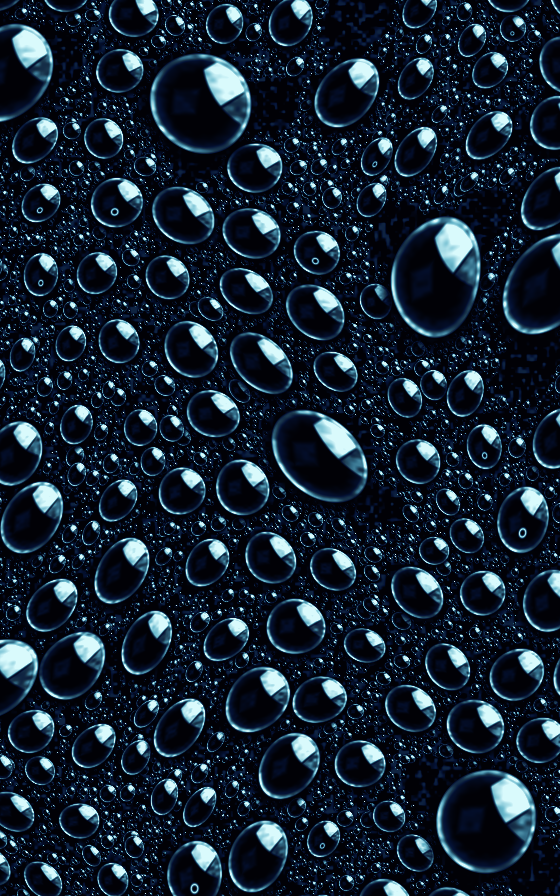
A Shadertoy shader for this texture:

```glsl
// Dark glossy water drops of many sizes on black glass, lit by a window at the upper right.

const int LAYERS = 6;
// Per layer: cells across the canvas, smallest and largest radius in cells, share of filled cells
const vec4 LAYER[LAYERS] = vec4[](
    vec4(3.1, 0.22, 0.34, 0.30),
    vec4(7.9, 0.25, 0.46, 0.95),
    vec4(13.0, 0.18, 0.40, 0.60),
    vec4(25.0, 0.17, 0.43, 0.60),
    vec4(46.0, 0.15, 0.42, 0.68),
    vec4(90.0, 0.18, 0.45, 0.72));

struct Drop { vec2 q; vec2 centre; float radius; float seed; };

vec3 hash3(vec3 p) {
    p = fract(p * vec3(0.1031, 0.1030, 0.0973));
    p += dot(p, p.yxz + 33.33);
    return fract((p.xxy + p.yxx) * p.zyx);
}

float noise(vec2 p) {
    vec2 i = floor(p), f = fract(p);
    f = f * f * (3.0 - 2.0 * f);
    float a = hash3(vec3(i, 7.0)).x, b = hash3(vec3(i + vec2(1, 0), 7.0)).x;
    float c = hash3(vec3(i + vec2(0, 1), 7.0)).x, d = hash3(vec3(i + 1.0, 7.0)).x;
    return mix(mix(a, b, f.x), mix(c, d, f.x), f.y);
}

float above(float x, float edge, float blur) { return smoothstep(edge - blur, edge + blur, x); }

// Light level from 0 to 1 to colour: black, navy, slate, teal, cyan, white
vec3 tone(float light) {
    float t = clamp(light, 0.0, 1.0) * 5.0;
    vec3 col = mix(vec3(0.004, 0.005, 0.025), vec3(0.015, 0.07, 0.21), min(t, 1.0));
    col = mix(col, vec3(0.10, 0.21, 0.30), clamp(t - 1.0, 0.0, 1.0));
    col = mix(col, vec3(0.20, 0.43, 0.54), clamp(t - 2.0, 0.0, 1.0));
    col = mix(col, vec3(0.41, 0.72, 0.80), clamp(t - 3.0, 0.0, 1.0));
    return mix(col, vec3(0.85, 0.98, 0.99), clamp(t - 4.0, 0.0, 1.0));
}

// Nearest drop of one layer; q is the position inside it, with its rim at length 1
Drop findDrop(vec2 uv, int layer) {
    vec4 kind = LAYER[layer];
    vec2 p = uv * kind.x + 40.0;
    Drop best = Drop(vec2(9.0), vec2(0.0), 1.0, 0.0);
    for (int j = -1; j <= 1; j++) {
        float row = floor(p.y) + float(j);
        float shift = hash3(vec3(row, 5.0, float(layer))).x;
        for (int i = -1; i <= 1; i++) {
            vec2 cell = vec2(floor(p.x + shift) + float(i), row);
            vec3 h = hash3(vec3(cell, float(layer) + 11.0));
            vec3 k = hash3(vec3(cell, float(layer) + 29.0));
            if (k.z > kind.w) continue;
            float r = mix(kind.y, kind.z, h.z);
            vec2 centre = cell + 0.5 + (h.xy - 0.5) * 2.0 * (0.5 - r);
            centre.x -= shift;
            // Squash across a mostly upright, slanted long axis
            float tilt = mix(-0.4, 1.2, k.x);
            vec2 side = vec2(cos(tilt), -sin(tilt));
            float squash = mix(layer == 0 ? 0.68 : 0.82, 1.0, k.y);
            vec2 q = (p - centre) / r;
            q += side * dot(q, side) * (1.0 / squash - 1.0);
            q *= 1.0 + 0.08 * (h.x - 0.3) * (q.x * q.y) / (dot(q, q) + 0.1);
            if (dot(q, q) < dot(best.q, best.q))
                best = Drop(q, (centre - 40.0) / kind.x, r / kind.x, fract(k.x * 7.0 + h.x * 5.0));
        }
    }
    return best;
}

// Light level inside a drop
float shadeDrop(Drop drop, float blur) {
    vec2 q = drop.q;
    float d = length(q);
    float along = dot(q, vec2(0.76, 0.65)), across = dot(q, vec2(-0.65, 0.76));
    float soft = min(blur, 0.22) + 0.025;
    float grain = noise(q * vec2(7.0, 10.0) + drop.seed * 50.0);

    // Black body, navy edge glow and a faint reflected pane
    float light = smoothstep(0.6, 0.95, d + 0.1 * (grain - 0.5)) * (0.12 + 0.18 * abs(along));
    vec2 pane = abs(q - vec2(-0.3, 0.05 + 0.25 * q.x)) - vec2(0.22, 0.24);
    light = max(light, (0.06 + 0.1 * grain) * above(-max(pane.x, pane.y), 0.0, soft + 0.04));

    // Broken crescents of light within the rim
    float rim = smoothstep(0.84, 0.95, d) * (1.0 - 0.7 * smoothstep(0.96, 1.0, d));
    float lowLeft = smoothstep(0.0, 0.9, -along), upRight = smoothstep(-0.3, 0.6, along);
    light += rim * (0.16 + lowLeft * (0.2 + 0.5 * grain) + upRight * (0.12 + 0.6 * grain));

    // Window: a bright upper pane and a streaked dim pane curving down the right
    float inner = 0.3 + 0.3 * across * across;
    float glass = above(0.9, d, soft) * above(along, inner, soft);
    float upper = above(across, -0.24, soft) * above(0.56, across, soft);
    float lower = above(across, -0.85, soft) * above(-0.28, across, soft);
    light = mix(light, 0.26 + 0.5 * grain * smoothstep(0.2, 0.8, d), glass * lower);
    light = mix(light, 0.72 + 0.6 * (along - inner) + 0.22 * grain, glass * upper);

    // An occasional trapped bubble
    float ring = abs(length(q - vec2(-0.05, -0.38)) - 0.12);
    return mix(light, 1.0, above(0.035, ring, soft) * step(0.94, drop.seed) * step(0.025, drop.radius));
}

void mainImage(out vec4 fragColor, in vec2 fragCoord) {
    vec2 uv = fragCoord / iResolution.x;
    float light = 0.3 * smoothstep(0.55, 0.95, noise(uv * 140.0));
    // Bend the rows out of line
    uv += vec2(0.025, 0.04) * sin(uv.yx * vec2(6.0, 7.0) + uv * vec2(2.0, 3.0));

    // Paint from the finest spray up to the largest drops
    for (int layer = LAYERS - 1; layer >= 0; layer--) {
        Drop drop = findDrop(uv, layer);
        float d = length(drop.q);
        if (d > 1.8) continue;
        // Leave out drops that would touch a larger one
        bool isFree = true;
        for (int big = 0; big < min(layer, 2); big++) {
            Drop other = findDrop(drop.centre, big);
            if (length(other.q) < 1.03 + drop.radius / other.radius) isFree = false;
        }
        if (!isFree) continue;
        float blur = 0.7 / (iResolution.x * drop.radius);
        float shadow = 1.0 - smoothstep(0.95, 1.35, length(drop.q + vec2(0.05, 0.1)));
        if (layer < 4) light *= 1.0 - 0.9 * shadow;
        light = mix(light, shadeDrop(drop, blur), above(1.0, d, min(blur, 0.4)));
    }
    fragColor = vec4(tone(light), 1.0);
}
```
